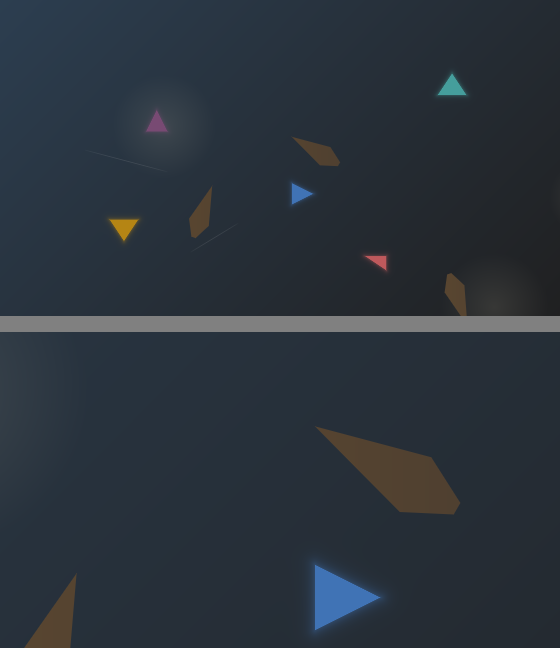
Top: the whole. Bottom: its middle third, enlarged.
Give the GLSL for this background, as a Shadertoy shader.

```glsl
// Signed distance to a triangle with clockwise corners, y pointing down
float triangleDistance(vec2 p, vec2 a, vec2 b, vec2 c) {
    vec2 corners[3] = vec2[3](a, b, c);
    float nearest = 1e5, inside = 1e5;
    for (int i = 0; i < 3; i++) {
        vec2 start = corners[i], edge = corners[(i + 1) % 3] - start, q = p - start;
        nearest = min(nearest, length(q - edge * clamp(dot(q, edge) / dot(edge, edge), 0.0, 1.0)));
        inside = min(inside, edge.x * q.y - edge.y * q.x);
    }
    return inside > 0.0 ? -nearest : nearest;
}

// Long kite with a clipped head; its tip is the origin, its axis is turned by angle
float shardDistance(vec2 p, float angle) {
    float c = cos(angle), s = sin(angle);
    vec2 q = vec2(c * p.x + s * p.y, abs(c * p.y - s * p.x));
    return max(max(dot(q, vec2(-0.262, 0.965)), dot(q, vec2(0.46, 0.888)) - 37.2), q.x - 75.0);
}

// Hairline that fades out towards both ends
float streak(vec2 p, vec2 a, vec2 b, float pixel) {
    vec2 edge = b - a;
    float t = clamp(dot(p - a, edge) / dot(edge, edge), 0.0, 1.0);
    float d = length(p - a - edge * t);
    return clamp(0.5 + (0.5 - d) / pixel, 0.0, 1.0) * sqrt(4.0 * t * (1.0 - t));
}

void mainImage(out vec4 fragColor, in vec2 fragCoord) {
    // Canvas of 768 by 432 units, y pointing down
    vec2 uv = fragCoord / iResolution.xy;
    vec2 p = vec2(uv.x, 1.0 - uv.y) * vec2(768.0, 432.0);
    float pixel = 768.0 / iResolution.x;

    // Diagonal backdrop
    vec3 color = mix(vec3(0.173, 0.243, 0.314), vec3(0.125, 0.126, 0.13), (p.x + p.y) / 1200.0);

    // Soft lights: centre, radius
    vec3 lights[3] = vec3[3](vec3(225, 173, 71), vec3(678, 420, 74), vec3(805, 270, 52));
    for (int i = 0; i < 3; i++) {
        float glow = max(1.0 - length(p - lights[i].xy) / lights[i].z, 0.0);
        color = mix(color, vec3(1.0, 0.95, 0.8), 0.1 * glow);
    }

    // Faint streaks
    float streaks = max(streak(p, vec2(116, 205), vec2(230, 235), pixel),
                        streak(p, vec2(261, 345), vec2(327, 305), pixel));
    color = mix(color, vec3(0.8), 0.14 * streaks);

    // Brown shards: tip, angle
    vec3 shards[3] = vec3[3](vec3(400, 187, 0.524), vec3(291, 254, 1.92), vec3(641, 445, -1.91));
    for (int i = 0; i < 3; i++) {
        vec2 q = p - shards[i].xy;
        float cover = clamp(0.5 - shardDistance(q, shards[i].z) / pixel, 0.0, 1.0);
        vec3 brown = mix(vec3(0.36, 0.28, 0.19), vec3(0.31, 0.25, 0.19), clamp(0.5 + q.x / 130.0, 0.0, 1.0));
        color = mix(color, brown, cover);
    }

    // Bright triangles, each with a halo of its own colour
    vec2 corners[15] = vec2[15](
        vec2(600, 130), vec2(620, 100), vec2(640, 130),
        vec2(200, 180), vec2(215, 150), vec2(230, 180),
        vec2(150, 300), vec2(190, 300), vec2(170, 330),
        vec2(400, 250), vec2(430, 265), vec2(400, 280),
        vec2(500, 350), vec2(530, 350), vec2(530, 370));
    vec3 fills[5] = vec3[5](
        vec3(0.27, 0.62, 0.61), vec3(0.47, 0.29, 0.45), vec3(0.71, 0.52, 0.08),
        vec3(0.25, 0.45, 0.71), vec3(0.75, 0.35, 0.36));
    for (int i = 0; i < 5; i++) {
        float d = triangleDistance(p, corners[3 * i], corners[3 * i + 1], corners[3 * i + 2]);
        float halo = 0.38 * exp(-max(d, 0.0) / 2.6);
        color = mix(color, fills[i], max(halo, clamp(0.5 - d / pixel, 0.0, 1.0)));
    }

    fragColor = vec4(color, 1.0);
}
```
